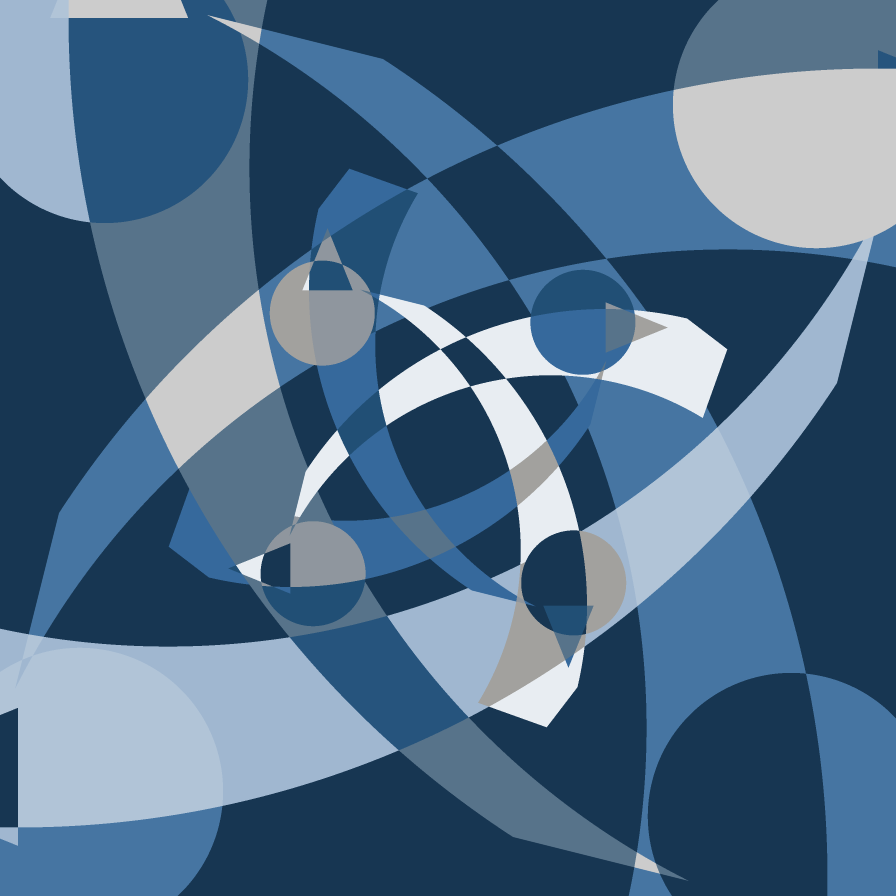
A Shadertoy shader for this background:

```glsl
// Colours indexed by the XOR of all overlapping shape codes
const vec3 LARGE_TONES[8] = vec3[8](
    vec3(.09, .21, .32), vec3(.34, .45, .54), vec3(.627, .718, .816), vec3(.15, .33, .49),
    vec3(.275, .46, .635), vec3(.80), vec3(.695, .77, .845), vec3(.80));
const vec3 SMALL_TONES[8] = vec3[8](
    vec3(.09, .21, .32), vec3(.56, .59, .62), vec3(.21, .41, .61), vec3(.13, .31, .46),
    vec3(.91, .93, .95), vec3(.34, .45, .54), vec3(.635, .63, .62), vec3(.21, .41, .61));

// Codes of the four arms, turning counterclockwise from upper left
const int LARGE_BAND[4] = int[4](1, 2, 4, 4);
const int LARGE_DISC[4] = int[4](2, 4, 4, 1);
const int LARGE_DART[4] = int[4](4, 6, 0, 2);
const int SMALL_BAND[4] = int[4](7, 2, 4, 4);
const int SMALL_DISC[4] = int[4](6, 3, 6, 3);
const int SMALL_BOTH[4] = int[4](1, 1, 0, 7);
const int SMALL_DART[4] = int[4](2, 1, 3, 2);
const int BAND_OVER[4] = int[4](4, 7, 2, 0);

// Tapered crescent between two circles, trimmed at both ends
bool inBand(vec2 p) {
    return length(p - vec2(.665, .479)) < 1.0885
        && length(p - vec2(.669, .3125)) > .8906
        && p.x < .3
        && p.y > -.416 - .25 * p.x
        && p.y < .7435 - .358 * p.x
        && p.y < 1.244 + 1.306 * p.x;
}

bool inDisc(vec2 p) {
    return length(p - vec2(-.383, .411)) < .16;
}

// Triangle pointing away from the centre
bool inDart(vec2 p) {
    float rise = (p.y - .48) / .19;
    return rise > 0. && abs(p.x + .367) < .077 * (1. - rise);
}

vec3 patternColor(vec2 p) {
    // Large pinwheel
    bool onLarge[4];
    int code = 0;
    vec2 q = p;
    for (int i = 0; i < 4; i++) {
        onLarge[i] = inBand(q);
        if (onLarge[i]) code ^= LARGE_BAND[i];
        if (inDisc(q)) code ^= LARGE_DISC[i];
        if (inDart(q)) code ^= LARGE_DART[i];
        q = vec2(q.y, -q.x);
    }
    vec3 color = LARGE_TONES[code];

    // Small pinwheel, each band altered where it meets the preceding large arm
    bool covered = false;
    code = 0;
    q = p * 2.73;
    for (int i = 0; i < 4; i++) {
        bool band = inBand(q), disc = inDisc(q), dart = inDart(q);
        if (disc) {
            code ^= band ? SMALL_BOTH[i] : SMALL_DISC[i];
        } else if (band) {
            code ^= SMALL_BAND[i];
            if (onLarge[(i + 3) % 4]) code ^= BAND_OVER[i];
        }
        if (dart) code ^= SMALL_DART[i];
        covered = covered || band || disc || dart;
        q = vec2(q.y, -q.x);
    }
    return covered ? SMALL_TONES[code] : color;
}

void mainImage(out vec4 fragColor, in vec2 fragCoord) {
    // Average a 3 by 3 grid to smooth the edges
    vec3 sum = vec3(0.);
    for (int i = 0; i < 9; i++) {
        vec2 offset = (vec2(i % 3, i / 3) - 1.) / 3.;
        vec2 p = (fragCoord + offset - .5 * iResolution.xy) / iResolution.y;
        sum += patternColor(p);
    }
    fragColor = vec4(sum / 9., 1.);
}
```
